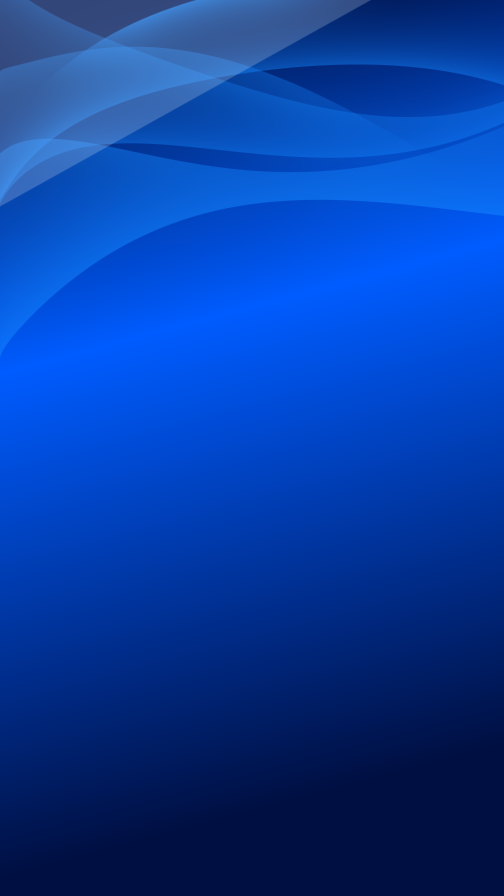
This background is drawn by a Shadertoy shader. Its source:

```glsl
const vec3 PEAK_BLUE  = vec3(0.0, 0.36, 1.0);
const vec3 UPPER_NAVY = vec3(0.0, 0.09, 0.34);
const vec3 LOWER_NAVY = vec3(0.0, 0.06, 0.26);
const vec3 GLOW_BLUE  = vec3(0.08, 0.53, 1.0);
const vec3 VEIL_WHITE = vec3(1.0);

const float TILT         = 0.15;   // rise of the bright band across the width
const float PEAK_DEPTH   = 0.417;
const float UPPER_DEPTH  = 0.11;
const float LOWER_DEPTH  = 0.98;
const float VEIL_OPACITY = 0.2;
const vec2  VEIL_SIZE    = vec2(0.736, 0.2305);

const float ABOVE = -1.0;
const float BELOW = 1.0;

// Ribbon depths from the top at x = (i / 5)^2
const int KNOTS = 6;
const float SWEEP[KNOTS] = float[KNOTS](0.401, 0.366, 0.305, 0.246, 0.223, 0.241);
const float SWELL[KNOTS] = float[KNOTS](0.228, 0.198, 0.165, 0.163, 0.176, 0.137);
const float UNDER[KNOTS] = float[KNOTS](0.171, 0.159, 0.158, 0.180, 0.191, 0.141);
const float ARCH[KNOTS]  = float[KNOTS](0.221, 0.190, 0.135, 0.095, 0.073, 0.095);
const float SLIDE[KNOTS] = float[KNOTS](-0.020, -0.007, 0.031, 0.074, 0.120, 0.113);
const float FALL[KNOTS]  = float[KNOTS](0.081, 0.072, 0.057, 0.056, 0.108, 0.224);
const float CREST[KNOTS] = float[KNOTS](0.130, 0.121, 0.060, 0.005, -0.026, -0.033);

// Smooth polynomial through the knots
float curveDepth(float x, float knots[KNOTS]) {
    float u = sqrt(max(x, 0.0)) * float(KNOTS - 1);
    float depth = 0.0;
    for (int i = 0; i < KNOTS; i++) {
        float weight = 1.0;
        for (int j = 0; j < KNOTS; j++) {
            if (j != i) weight *= (u - float(j)) / float(i - j);
        }
        depth += weight * knots[i];
    }
    return depth;
}

// Antialiased step at zero
float coverage(float side) {
    return clamp(0.5 + side / max(fwidth(side), 1e-5), 0.0, 1.0);
}

// Sharp on the curve, fading away on one side
float ribbon(vec2 p, float knots[KNOTS], float direction, float fade) {
    float side = (p.y - curveDepth(p.x, knots)) * direction;
    return coverage(side) * exp(-max(side, 0.0) / fade);
}

vec3 backdrop(vec2 p) {
    float t = p.y + TILT * p.x;
    vec3 upper = mix(UPPER_NAVY, PEAK_BLUE, clamp((t - UPPER_DEPTH) / (PEAK_DEPTH - UPPER_DEPTH), 0.0, 1.0));
    vec3 lower = mix(PEAK_BLUE, LOWER_NAVY, clamp((t - PEAK_DEPTH) / (LOWER_DEPTH - PEAK_DEPTH), 0.0, 1.0));
    return t < PEAK_DEPTH ? upper : lower;
}

void mainImage(out vec4 fragColor, in vec2 fragCoord) {
    vec2 p = fragCoord / iResolution.xy;
    p.y = 1.0 - p.y;   // depth from the top
    vec3 color = backdrop(p);

    // Broad lower ribbon, cut off along its upper edge
    float belowUnder = coverage(p.y - curveDepth(p.x, UNDER));
    color = mix(color, GLOW_BLUE, 0.52 * ribbon(p, SWEEP, ABOVE, 0.13) * belowUnder);

    // Crossing ribbons
    float leftFade = 1.0 - smoothstep(0.1, 0.6, p.x);
    float fallFade = 1.0 - smoothstep(0.55, 0.93, p.x);
    float crestFade = smoothstep(0.06, 0.3, p.x) * (1.0 - smoothstep(0.5, 0.8, p.x));
    color = mix(color, GLOW_BLUE, 0.35 * ribbon(p, UNDER, BELOW, 0.035) * leftFade);
    color = mix(color, GLOW_BLUE, 0.40 * ribbon(p, SWELL, ABOVE, 0.035));
    color = mix(color, GLOW_BLUE, 0.45 * ribbon(p, ARCH, ABOVE, 0.03));
    color = mix(color, GLOW_BLUE, 0.32 * ribbon(p, SLIDE, BELOW, 0.045));
    color = mix(color, GLOW_BLUE, 0.35 * ribbon(p, FALL, BELOW, 0.06) * fallFade);
    color = mix(color, GLOW_BLUE, 0.70 * ribbon(p, CREST, BELOW, 0.03) * crestFade);

    // Pale corner veil
    float veil = coverage(1.0 - p.x / VEIL_SIZE.x - p.y / VEIL_SIZE.y);
    color = mix(color, VEIL_WHITE, VEIL_OPACITY * veil);

    fragColor = vec4(color, 1.0);
}
```
